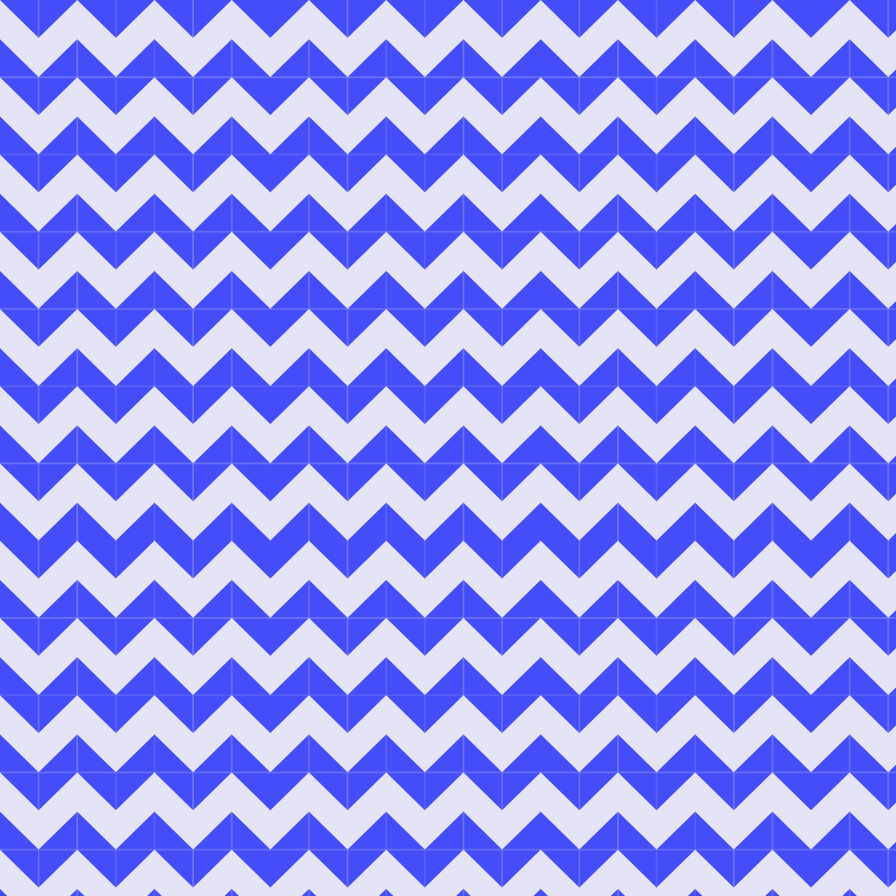
A WebGL 2 fragment shader for this pattern:

```glsl
#version 300 es
precision highp float;

uniform vec2 u_resolution;
out vec4 fragColor;

const float REPEATS = 11.6;          // tiles across and down the canvas
const float ZIGZAG_HEIGHT = 0.49;    // peak to valley, in tiles
const float BAND_HEIGHT = 0.508;     // pale band, in tiles
const float SEAM_WIDTH = 0.00195;    // in canvas heights
const float SEAM_STRENGTH = 1.0;
const float ROW_DRIFT = 0.43;        // change of seam phase per row
const float COLUMN_DRIFT = 0.715;    // change of seam phase per half column
const vec3 BLUE = vec3(0.267, 0.302, 0.973);
const vec3 PALE = vec3(0.898, 0.894, 0.969);

// Hairline every `spacing` tiles; its visibility cycles with the drift.
float seam(float position, float spacing, float drift, float pixel) {
    float index = floor(position / spacing + 0.5);
    float dist = abs(position - index * spacing);
    float width = SEAM_WIDTH * REPEATS;
    float coverage = clamp((0.5 * (width + pixel) - dist) / pixel, 0.0, 1.0);
    coverage *= min(1.0, width / pixel);
    float phase = fract(index * drift);
    return SEAM_STRENGTH * coverage * phase * (1.0 - phase);
}

// Coverage of the pale zigzag bands.
float chevron(vec2 tile, float pixel) {
    float wave = 1.0 - abs(2.0 * fract(tile.x) - 1.0);
    float level = tile.y - ZIGZAG_HEIGHT * wave;
    float offset = abs(fract(level - 0.5 * BAND_HEIGHT + 0.5) - 0.5);
    float slope = 2.0 * ZIGZAG_HEIGHT;
    float dist = (offset - 0.5 * BAND_HEIGHT) / sqrt(1.0 + slope * slope);
    return 1.0 - smoothstep(-0.7 * pixel, 0.7 * pixel, dist);
}

void main() {
    // Tile coordinates, counted from the upper left corner
    vec2 canvas = gl_FragCoord.xy / u_resolution.y;
    vec2 tile = REPEATS * vec2(canvas.x, 1.0 - canvas.y);
    float pixel = REPEATS / u_resolution.y;

    // Faint joins between the blue triangles
    float joins = max(seam(tile.y, 1.0, ROW_DRIFT, pixel),
                      seam(tile.x, 0.5, COLUMN_DRIFT, pixel));
    vec3 color = mix(BLUE, PALE, joins);

    // Pale bands on top
    color = mix(color, PALE, chevron(tile, pixel));
    fragColor = vec4(color, 1.0);
}
```
